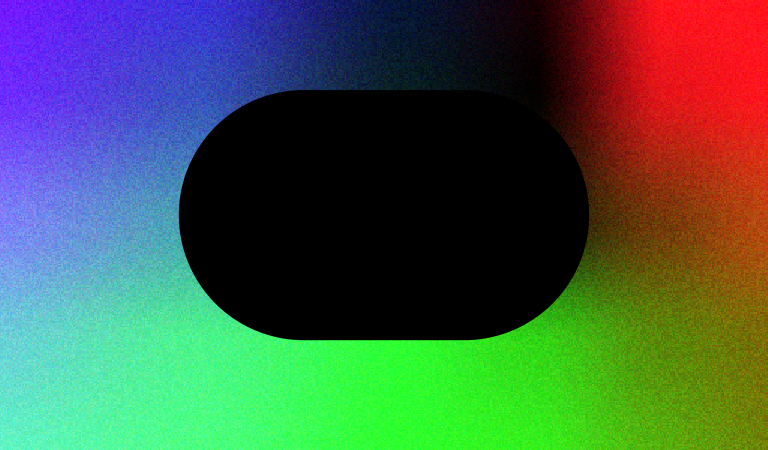
Give the GLSL for this background, as a Shadertoy shader.

```glsl
// A black pill over a grainy mesh gradient of violet, teal, green, olive and red.

// Blend factor between two stops, softened at both ends
float ramp(float a, float b, float x) {
    float t = clamp((x - a) / (b - a), 0.0, 1.0);
    return mix(t, t * t * (3.0 - 2.0 * t), 0.5);
}

// One horizontal band of the mesh: six colours in 0..255 at shared stops
vec3 band(float x, vec3 c0, vec3 c1, vec3 c2, vec3 c3, vec3 c4, vec3 c5) {
    vec3 c = mix(c0, c1, ramp(0.0, 0.26, x));
    c = mix(c, c2, ramp(0.26, 0.52, x));
    c = mix(c, c3, ramp(0.52, 0.70, x));
    c = mix(c, c4, ramp(0.70, 0.86, x));
    return mix(c, c5, ramp(0.86, 1.0, x)) / 255.0;
}

vec3 meshGradient(vec2 p) {
    vec3 bottom = band(p.x, vec3(95, 245, 195), vec3(75, 255, 130), vec3(45, 255, 45),
                       vec3(52, 242, 28), vec3(86, 175, 12), vec3(110, 130, 8));
    vec3 lower = band(p.x, vec3(105, 210, 215), vec3(75, 245, 140), vec3(45, 255, 50),
                      vec3(50, 215, 22), vec3(88, 138, 8), vec3(120, 110, 5));
    vec3 middle = band(p.x, vec3(125, 130, 248), vec3(72, 165, 175), vec3(20, 110, 50),
                       vec3(15, 30, 5), vec3(112, 58, 8), vec3(185, 72, 15));
    vec3 upper = band(p.x, vec3(110, 40, 255), vec3(55, 80, 190), vec3(8, 30, 35),
                      vec3(4, 0, 0), vec3(230, 20, 25), vec3(255, 20, 30));
    vec3 top = band(p.x, vec3(115, 25, 255), vec3(60, 50, 220), vec3(6, 20, 55),
                    vec3(22, 0, 3), vec3(255, 20, 30), vec3(255, 20, 30));
    vec3 c = mix(bottom, lower, ramp(0.0, 0.24, p.y));
    c = mix(c, middle, ramp(0.24, 0.50, p.y));
    c = mix(c, upper, ramp(0.50, 0.80, p.y));
    return mix(c, top, ramp(0.80, 1.0, p.y));
}

vec3 hash32(vec2 p) {
    vec3 q = fract(p.xyx * vec3(0.1031, 0.1030, 0.0973));
    q += dot(q, q.yxz + 33.33);
    return fract((q.xxy + q.yzz) * q.zyx);
}

// Signed distance to a horizontal capsule
float pill(vec2 p, float halfLength, float radius) {
    p.x -= clamp(p.x, -halfLength, halfLength);
    return length(p) - radius;
}

void mainImage(out vec4 fragColor, in vec2 fragCoord) {
    vec2 uv = fragCoord / iResolution.xy;
    vec2 p = (fragCoord - 0.5 * iResolution.xy) / iResolution.y;
    vec3 color = meshGradient(uv);

    // Coloured grain, strongest in the midtones
    vec3 grain = hash32(floor(p * 300.0) + 500.0) - 0.5;
    color += 0.32 * grain * sqrt(max(color * (1.0 - color), 0.0));

    // Black pill with a smooth edge
    float d = pill(p - vec2(0.0, 0.022), 0.178, 0.278);
    color *= smoothstep(-0.7, 0.7, d * iResolution.y);

    fragColor = vec4(clamp(color, 0.0, 1.0), 1.0);
}
```
